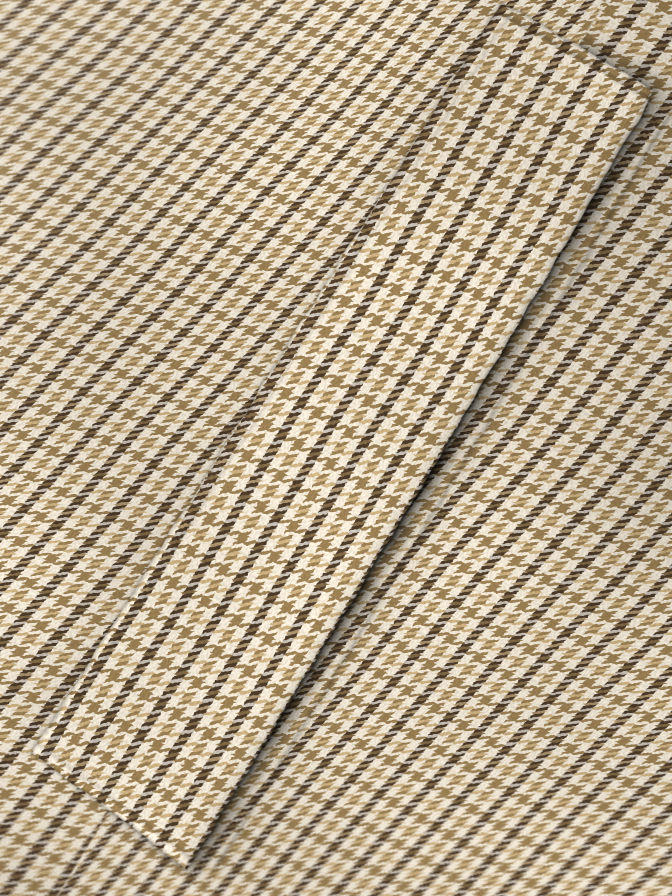
A WebGL 2 fragment shader for this texture:

```glsl
#version 300 es
precision highp float;
// Houndstooth wool cloth with a slanted welt pocket flap, seams and soft shadow.

#define CHECK_SIZE 0.0205
#define FLAP_ANGLE 1.02
#define LEFT_ANGLE 0.87
#define RIGHT_ANGLE 0.89
#define CLOTH_BEND 0.30
#define THREADS 8.0
#define SHADOW_WIDTH 0.011
#define PUCKER 0.0030
#define CREAM vec3(0.935, 0.895, 0.825)
#define TAN vec3(0.595, 0.490, 0.320)
#define GOLD vec3(0.785, 0.680, 0.500)
#define BROWN vec3(0.290, 0.220, 0.150)

uniform vec2 u_resolution;
out vec4 outColor;

vec2 hashGradient(vec2 cell) {
  float h = fract(sin(dot(cell, vec2(127.1, 311.7))) * 43758.5);
  return vec2(cos(h * 6.2832), sin(h * 6.2832));
}

float gradientNoise(vec2 p) {
  vec2 i = floor(p), f = p - i;
  vec2 s = f * f * f * (f * (f * 6.0 - 15.0) + 10.0);
  float a = dot(hashGradient(i), f);
  float b = dot(hashGradient(i + vec2(1, 0)), f - vec2(1, 0));
  float c = dot(hashGradient(i + vec2(0, 1)), f - vec2(0, 1));
  float d = dot(hashGradient(i + 1.0), f - 1.0);
  return mix(mix(a, b, s.x), mix(c, d, s.x), s.y);
}

// Smooth stripe, half a unit wide, repeating every period.
float stripe(float x, float period, float blur) {
  float d = abs(mod(x, period) - 0.5 * period) - 0.25;
  return smoothstep(-0.5, 0.5, -d / blur);
}

// Two-by-two twill of coloured warp and weft; t counts checks.
vec3 weave(vec2 t, float defocus) {
  vec2 blur = max(fwidth(t) * 1.2, 0.08) + 0.25 * defocus;
  // Fuzzy yarns stray a little from their rows
  vec2 stray = 0.07 * vec2(gradientNoise(t * vec2(3.0, 7.0)), gradientNoise(t * vec2(7.0, 3.0) + 31.0));
  vec2 s = t + stray;
  float darkWarp = stripe(s.x, 2.0, blur.x);
  vec3 warp = mix(CREAM, BROWN, darkWarp);
  warp = mix(warp, TAN, stripe(s.x + 1.0, 2.0, blur.x));
  vec3 weft = mix(CREAM, TAN, stripe(s.y, 2.0, blur.y));
  weft = mix(weft, GOLD, stripe(s.y + 1.0, 2.0, blur.y));
  // Pale weft is shaded where it dips between dark yarns
  weft *= mix(vec3(1.0), vec3(0.82, 0.82, 0.84), darkWarp);
  float diagonal = (s.x - s.y) * 2.0;
  float over = stripe(diagonal, 1.0, max(fwidth(diagonal) * 1.1, 0.2) + 0.35 * defocus);
  // Rounded yarns, faded out when too fine to resolve
  vec2 ribs = cos(6.2832 * THREADS * t) * (1.0 - smoothstep(0.25, 0.6, fwidth(t) * THREADS));
  float yarn = mix(ribs.y, ribs.x, over) * 0.06;
  float fibre = gradientNoise(t * vec2(9.0, 5.0)) * 0.12;
  return mix(weft, warp, over) * (1.0 + (yarn + fibre) * (1.0 - 0.7 * defocus));
}

// Cloth coordinates: x across the warp, y along it; bend fans the stripes.
vec2 clothCoords(vec2 p, vec2 centre, float angle, float weftAngle, float bend) {
  vec2 q = p - centre;
  float across = dot(q, vec2(sin(angle), -cos(angle)));
  float along = dot(q, vec2(sin(weftAngle), cos(weftAngle)));
  return vec2(across * (1.0 + bend * along), along + 0.25 * bend * across * across) / CHECK_SIZE;
}

// Signed distance to the line a-b, positive on its left.
float side(vec2 p, vec2 a, vec2 b) {
  vec2 e = normalize(b - a), q = p - a;
  return e.x * q.y - e.y * q.x;
}

float line(float d, float width) { return exp(-d * d / (width * width)); }

void main() {
  vec2 p = gl_FragCoord.xy / u_resolution.y;
  float pixel = 1.0 / u_resolution.y;

  // Flap outline, counter-clockwise, with puckered edges
  vec2 bl = vec2(0.036, 0.160), br = vec2(0.208, 0.030);
  vec2 tr = vec2(0.730, 0.900), tl = vec2(0.560, 0.997);
  float wobble = PUCKER * gradientNoise(p * 34.0);
  float bottom = side(p, bl, br) + wobble;
  float right = side(p, br, tr) + wobble + 0.005 * sin(3.1416 * clamp(p.y, 0.0, 1.0));
  float top = side(p, tr, tl) + wobble;
  float left = side(p, tl, bl) + wobble;
  float inside = min(min(bottom, top), min(left, right));
  float flap = smoothstep(-pixel, pixel, inside);
  float span = smoothstep(-0.015, 0.03, bottom) * smoothstep(-0.03, 0.03, top);

  // Three pieces of cloth, softer towards the upper left and lower corners
  vec2 drift = 0.005 * vec2(gradientNoise(p * 5.0), gradientNoise(p * 5.0 + 17.0));
  float defocus = smoothstep(0.5, 1.1, p.y - p.x) + smoothstep(0.2, 0.0, p.y);
  defocus = min(defocus, 1.0);
  vec3 flapCloth = weave(clothCoords(p + drift, vec2(0.38, 0.5), FLAP_ANGLE, 0.54, 0.0), 0.3 * defocus);
  vec3 leftCloth = weave(clothCoords(p + drift, vec2(0.3, 0.6), LEFT_ANGLE, 0.49, CLOTH_BEND) * 1.12, defocus);
  vec3 rightCloth = weave(clothCoords(p + drift, vec2(0.5, 0.4), RIGHT_ANGLE, 0.56, -CLOTH_BEND) * 1.08, defocus);
  float rightSide = smoothstep(-0.002, 0.002, -side(p, 0.5 * (bl + br), 0.5 * (tl + tr)));
  vec3 ground = mix(leftCloth, rightCloth, rightSide);

  // Ground light: cool and pale upper left, dimmer under the flap and at far right
  float upperLeft = smoothstep(0.35, 1.0, p.y - p.x);
  ground = mix(ground, vec3(0.86, 0.83, 0.78), 0.12 * upperLeft);
  float groundLight = 1.0 - 0.12 * smoothstep(0.5, 0.8, p.x) * smoothstep(0.15, 0.5, p.y);
  groundLight -= 0.06 * exp(-abs(left) / 0.03) * (1.0 - rightSide) * span;
  groundLight -= 0.08 * smoothstep(0.2, 0.0, p.y) * smoothstep(0.35, 0.0, p.x);
  float depth = 0.58 + 0.2 * line(p.y - 0.4, 0.25);
  float under = span * rightSide;
  float shadow = exp(min(right, 0.0) / SHADOW_WIDTH);
  float softShadow = exp(min(right, 0.0) / (4.0 * SHADOW_WIDTH));
  groundLight *= 1.0 - under * (depth * shadow + 0.08 * softShadow);
  groundLight += under * (0.07 * line(right + 0.021, 0.004) - 0.16 * line(right + 0.027, 0.003));

  // Flap light: soft rolled edges and a gentle fall towards the right
  float flapLight = 1.02 - 0.18 * exp(-max(right, 0.0) / 0.008) - 0.05 * smoothstep(0.6, 1.0, p.y);
  flapLight += 0.05 * line(left - 0.006, 0.004) - 0.10 * line(left - 0.014, 0.0025);
  flapLight += 0.05 * line(bottom - 0.006, 0.004) - 0.10 * line(bottom - 0.013, 0.003);
  flapLight -= 0.18 * line(top - 0.010, 0.003);

  vec3 color = mix(ground * groundLight, flapCloth * flapLight, flap);
  color *= 1.0 - 0.18 * line(inside, 0.0026);
  color *= 1.0 + 0.08 * gradientNoise(p * 4.0 + 3.0);
  outColor = vec4(clamp(color, 0.0, 1.0), 1.0);
}
```
